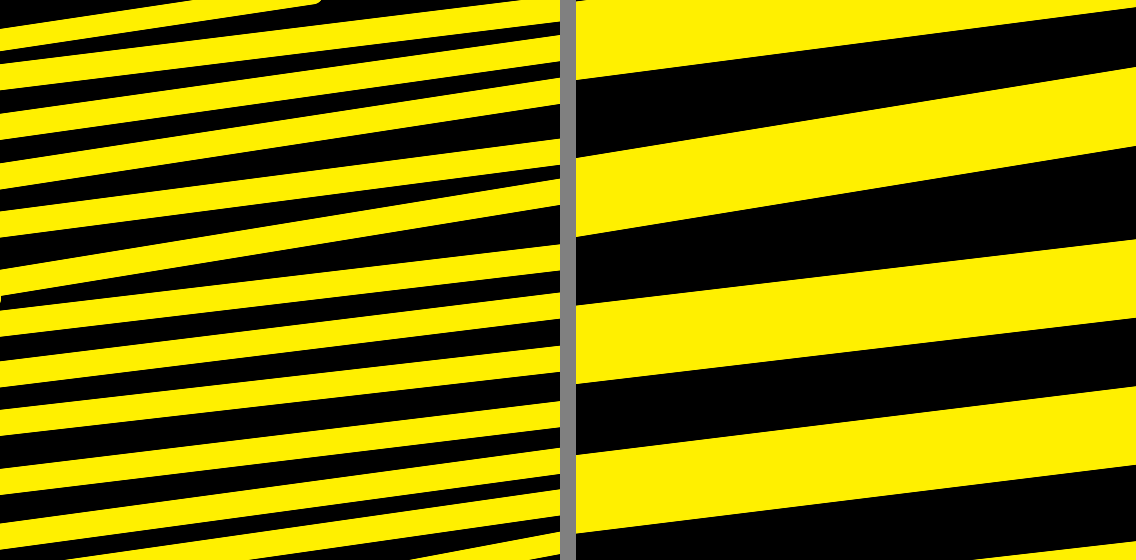
Left, the full canvas; right, a detail of the centre.
This pattern is drawn by a WebGL 2 fragment shader. Its source:

```glsl
#version 300 es
precision highp float;
// Hand-drawn hatching: thirteen slanted yellow strokes with uneven spacing on black.

uniform vec2 u_resolution;
out vec4 outColor;

const vec3 BACKGROUND = vec3(0.0);
const vec3 STROKE_COLOR = vec3(1.0, 0.94, 0.0);

const int STROKE_COUNT = 13;
const float TOP_LEFT_HEIGHT = 0.945;  // height of the first stroke at the left side
const float RISE = 0.135;             // average climb across the canvas
const float PITCH = 0.0885;           // average vertical spacing
const float HALF_WIDTH = 0.0232;
const float OUTER_HALF_WIDTH = 0.0197; // first and last strokes are thinner
const float OVERSHOOT = 0.15;         // how far strokes run past the sides
const float FIRST_STROKE_END = 0.558;
const vec2 TURN_CENTER = vec2(-0.0215, 0.4674);
const float TURN_RADIUS = 0.0234;

// Wobble of each stroke's height at the left and right sides.
const vec2 WOBBLE[STROKE_COUNT] = vec2[STROKE_COUNT](
    vec2(-0.0166, -0.0020), vec2( 0.0055, -0.0065), vec2( 0.0054,  0.0111),
    vec2( 0.0054,  0.0234), vec2( 0.0080,  0.0032), vec2(-0.0077,  0.0201),
    vec2( 0.0079, -0.0086), vec2( 0.0059, -0.0061), vec2( 0.0078, -0.0126),
    vec2(-0.0092, -0.0231), vec2(-0.0183, -0.0179), vec2(-0.0112, -0.0036),
    vec2(-0.0400,  0.0126));

// Signed distance to a round-ended stroke.
float capsule(vec2 p, vec2 a, vec2 b, float radius) {
    vec2 ab = b - a;
    float t = clamp(dot(p - a, ab) / dot(ab, ab), 0.0, 1.0);
    return length(p - a - ab * t) - radius;
}

float strokeDistance(vec2 p, int index) {
    bool isFirst = index == 0;
    bool isOuter = isFirst || index == STROKE_COUNT - 1;
    vec2 heights = TOP_LEFT_HEIGHT - PITCH * float(index)
                 + vec2(0.0, RISE) + WOBBLE[index];
    float startX = -OVERSHOOT;
    float endX = isFirst ? FIRST_STROKE_END : 1.0 + OVERSHOOT;
    vec2 start = vec2(startX, mix(heights.x, heights.y, startX));
    vec2 end = vec2(endX, mix(heights.x, heights.y, endX));
    return capsule(p, start, end, isOuter ? OUTER_HALF_WIDTH : HALF_WIDTH);
}

void main() {
    vec2 p = gl_FragCoord.xy / u_resolution;
    float pixel = 1.0 / min(u_resolution.x, u_resolution.y);

    // Rounded turn just peeking in at the left side.
    float d = length(p - TURN_CENTER) - TURN_RADIUS;
    for (int i = 0; i < STROKE_COUNT; i++) {
        d = min(d, strokeDistance(p, i));
    }

    float ink = 1.0 - smoothstep(-0.5 * pixel, 0.5 * pixel, d);
    outColor = vec4(mix(BACKGROUND, STROKE_COLOR, ink), 1.0);
}
```
